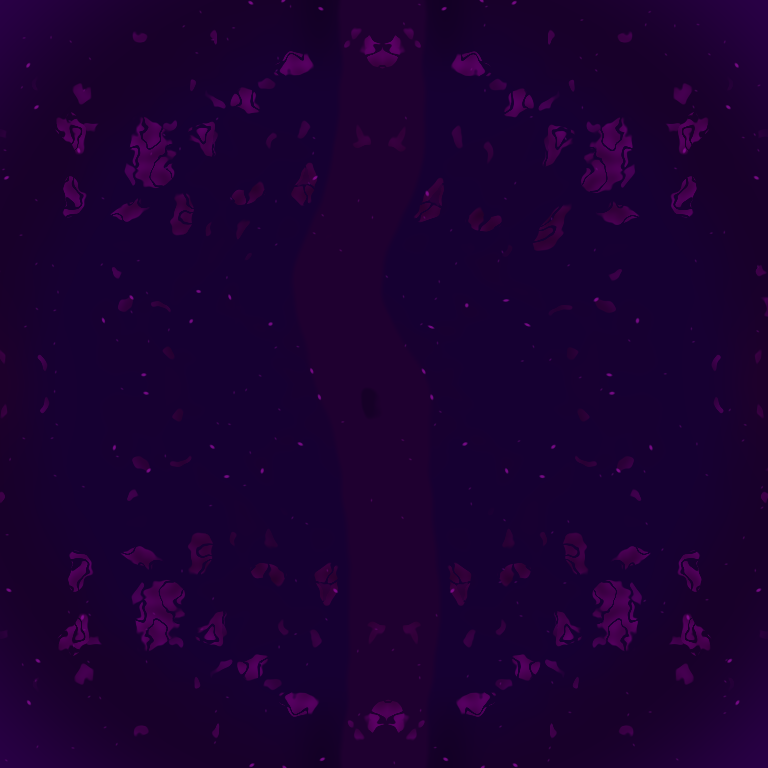
Give the GLSL for this background, as a WebGL 2 fragment shader.

```glsl
#version 300 es
precision highp float;
// A dark violet kaleidoscope: a blue disc with glowing corners, a wavering
// central band, and ragged magenta flakes strung along two curved chains.
// The plane is bent, then folded on both axes, so each part is drawn once.

uniform vec2 u_resolution;
out vec4 fragColor;

const vec2 CENTER = vec2(0.498, 0.5);
const vec3 DISC_BLUE = vec3(0.088, 0.0, 0.195);
const vec3 OUTER_DARK = vec3(0.095, 0.0, 0.165);
const vec3 CORNER_GLOW = vec3(0.165, 0.0, 0.28);
const vec3 BAND_PLUM = vec3(0.123, 0.0, 0.188);
const vec3 SHADOW = vec3(0.07, 0.0, 0.14);
const vec3 FLAKE_INNER = vec3(0.235, 0.0, 0.245);
const vec3 FLAKE_OUTER = vec3(0.36, 0.0, 0.39);
const vec3 SPARK = vec3(0.55, 0.05, 0.6);

vec2 hash2(vec2 p) {
    vec3 h = fract(p.xyx * vec3(0.1031, 0.1030, 0.0973));
    h += dot(h, h.yzx + 33.33);
    return fract((h.xx + h.yz) * h.zy);
}

float gradientDot(vec2 cell, vec2 offset) {
    float angle = 6.2832 * hash2(cell).x;
    return dot(vec2(cos(angle), sin(angle)), offset);
}

float gradientNoise(vec2 p) {
    vec2 i = floor(p), f = fract(p);
    vec2 u = f * f * f * (f * (f * 6.0 - 15.0) + 10.0);
    vec2 e = vec2(1.0, 0.0);
    float low = mix(gradientDot(i, f), gradientDot(i + e.xy, f - e.xy), u.x);
    float high = mix(gradientDot(i + e.yx, f - e.yx), gradientDot(i + 1.0, f - 1.0), u.x);
    return mix(low, high, u.y);
}

vec2 noisePair(vec2 p) {
    return vec2(gradientNoise(p), gradientNoise(p + 47.3));
}

float bell(float x, float width) {
    return exp(-x * x / (width * width));
}

// Sideways sway at height y above the centre.
float sway(float y) {
    return 0.016 * bell(y + 0.286, 0.143) - 0.059 * bell(y - 0.13, 0.11);
}

// Approximate distance to a turned ellipse.
float ellipse(vec2 p, vec2 radii, float angle) {
    float c = cos(angle), s = sin(angle);
    p = mat2(c, -s, s, c) * p;
    return (length(p / radii) - 1.0) * min(radii.x, radii.y);
}

float coverage(float d, float soft) {
    return 1.0 - smoothstep(-soft, soft, d);
}

// Ragged flakes on an outer and an inner chain, some hollowed by noise.
float flakeChains(vec2 q, float soft) {
    float d = 1.0;
    for (int k = 0; k < 11; k++) {
        float i = float(k < 6 ? k : k - 6);
        vec2 outer = vec2(0.006 + 0.0794 * i + 0.026 * sin(1.25 * i), 0.3685 + 0.065 * cos(0.8 * i));
        vec2 inner = vec2(0.086 + 0.078 * i, 0.237 + 0.018 * cos(1.3 * i));
        vec2 h = hash2(vec2(float(k), 7.0));
        float cluster = k == 4 ? 1.75 : 1.0;
        vec2 radii = vec2(0.021 + 0.008 * h.x, 0.011 + 0.004 * h.y) * cluster;
        d = min(d, ellipse(q - (k < 6 ? outer : inner), radii, 2.0 * h.y - 0.6));
    }
    float hollow = 0.007 - abs(gradientNoise(q * 38.0 + 5.0)) * 0.045;
    return coverage(max(d, hollow - 0.004), soft);
}

// One jittered speck per chosen cell of a grid.
float specks(vec2 p, float cells, float chance, float size, float soft) {
    vec2 cell = floor(p * cells);
    vec2 h = hash2(cell + cells), jitter = hash2(cell + 3.0 * cells + 19.0);
    vec2 offset = (fract(p * cells) - 0.25 - 0.5 * jitter) / cells;
    float d = ellipse(offset, size * vec2(1.3, 0.75), 3.0 * h.y);
    return coverage(d, soft) * step(h.x, chance);
}

void main() {
    vec2 uv = gl_FragCoord.xy / u_resolution;
    float soft = 0.8 / min(u_resolution.x, u_resolution.y);
    vec2 p = uv - CENTER;

    // Bend, then fold into one quadrant with ragged edges.
    vec2 bent = p;
    bent.x -= sway(p.y) * bell(p.x, 0.325);
    bent.y += 0.035 * bell(p.x - 0.13, 0.12) * bell(p.y - 0.21, 0.1);
    vec2 q = abs(bent);
    vec2 ragged = q + 0.02 * noisePair(q * 27.0) + 0.009 * noisePair(q * 70.0);
    float radius = length(p);

    // Disc, dark surround and corner glow.
    float mottle = gradientNoise(q * 9.0) + 0.5 * gradientNoise(q * 24.0);
    vec3 color = mix(DISC_BLUE, OUTER_DARK, smoothstep(0.41, 0.53, radius + 0.02 * mottle));
    color = mix(color, CORNER_GLOW, smoothstep(0.53, 0.74, radius));
    color += vec3(0.008, 0.0, -0.008) * smoothstep(0.1, 0.4, mottle) * bell(radius, 0.35);
    color += vec3(0.02, 0.0, 0.0) * bell(q.x - 0.5, 0.05) * bell(q.y, 0.08);

    // Central band with shadowed flanks and a small dark heart.
    float flank = bell(q.x - 0.082, 0.03) * smoothstep(0.37, 0.5, q.y);
    color = mix(color, SHADOW, 0.8 * flank);
    float bandEdge = abs(p.x - sway(p.y)) - 0.057 - 0.02 * bell(p.y, 0.08);
    color = mix(color, BAND_PLUM, coverage(bandEdge + 0.012 * mottle, 0.005));
    float heart = ellipse(p + vec2(0.016, 0.022) + 0.012 * noisePair(p * 40.0), vec2(0.012, 0.017), 0.4);
    color = mix(color, SHADOW, 0.7 * coverage(heart, 0.003));

    // Large flakes and smaller fragments around them.
    float ring = smoothstep(0.2, 0.27, radius) * (1.0 - smoothstep(0.55, 0.62, radius));
    float fragments = specks(ragged, 17.0, 0.42, 0.0075, soft) * ring;
    float flakes = max(flakeChains(ragged, soft), 0.75 * fragments);
    vec3 flakeColor = mix(FLAKE_INNER, FLAKE_OUTER, smoothstep(0.26, 0.46, radius));
    flakeColor *= 0.9 + 0.5 * gradientNoise(q * 45.0);
    color = mix(color, flakeColor, 0.85 * flakes);

    // Sparse bright sparks and faint dust.
    color = mix(color, SPARK, 0.8 * specks(q, 21.0, 0.13, 0.0024, soft));
    color = mix(color, SPARK, 0.4 * specks(p + 2.0, 48.0, 0.1, 0.0011, soft));
    fragColor = vec4(color, 1.0);
}
```
